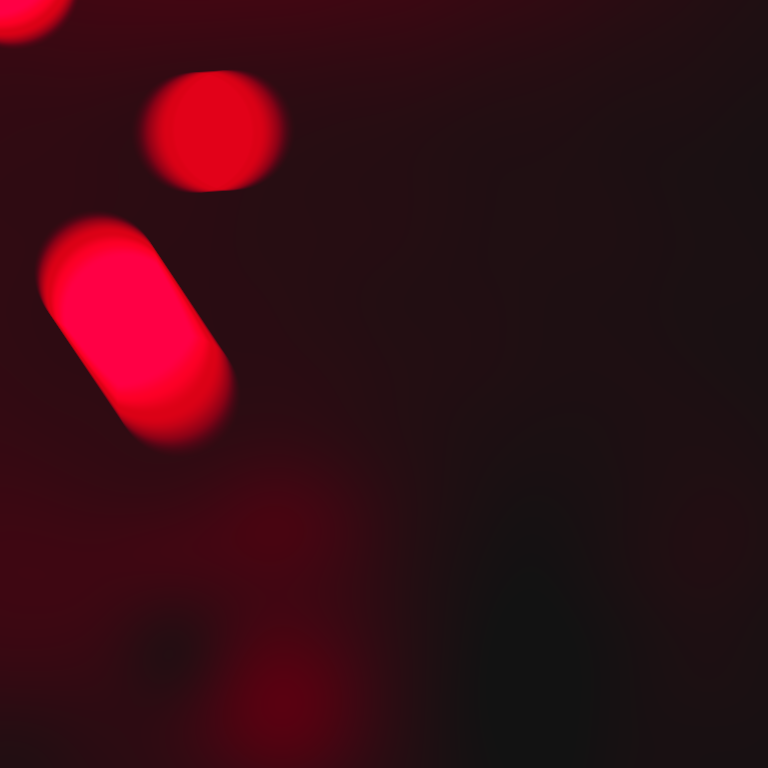
Reproduce this background procedurally as a Shadertoy shader.

```glsl
// Out-of-focus red lights on a dark wine and charcoal backdrop.
// Each light is a disc smeared along a short path, shaded by its exposure time;
// the backdrop is a slanted gradient plus broad Gaussian glows and faint noise.

const vec3 CHARCOAL = vec3(0.072, 0.070, 0.070);
const vec3 WINE     = vec3(0.360, 0.000, 0.068);
const vec3 MAROON   = vec3(0.400, 0.010, 0.090);
const vec3 SCARLET  = vec3(0.860, 0.005, 0.085);
const vec3 CRIMSON  = vec3(0.990, 0.000, 0.150);
const vec3 ROSE     = vec3(1.000, 0.000, 0.270);

const float EDGE_SOFTNESS = 0.003;
const float MOTTLE_SCALE  = 7.0;
const float MOTTLE_AMOUNT = 0.035;

// Backdrop glows: centre.xy, spread.xy; negative strengths darken
const int GLOW_COUNT = 10;
const vec4 GLOWS[GLOW_COUNT] = vec4[GLOW_COUNT](
    vec4(0.38, 1.04, 0.50, 0.13),
    vec4(0.04, 0.23, 0.16, 0.19),
    vec4(0.37, 0.32, 0.11, 0.09),
    vec4(0.22, 0.28, 0.09, 0.07),
    vec4(0.37, 0.08, 0.11, 0.11),
    vec4(0.40, 0.18, 0.20, 0.24),
    vec4(0.23, 0.15, 0.07, 0.07),
    vec4(0.00, 0.00, 0.13, 0.13),
    vec4(0.67, 0.12, 0.14, 0.28),
    vec4(0.93, 0.30, 0.15, 0.15));
const float STRENGTHS[GLOW_COUNT] = float[GLOW_COUNT](
    0.36, 0.24, 0.34, 0.16, 0.58, 0.14, -0.26, -0.22, -0.24, 0.10);

vec2 hashGradient(vec2 cell) {
    vec2 k = vec2(dot(cell, vec2(127.1, 311.7)), dot(cell, vec2(269.5, 183.3)));
    return 2.0 * fract(sin(k) * 43758.5) - 1.0;
}

float gradientNoise(vec2 p) {
    vec2 i = floor(p), f = fract(p);
    vec2 u = f * f * f * (f * (f * 6.0 - 15.0) + 10.0);
    vec2 e = vec2(0.0, 1.0);
    float a = dot(hashGradient(i), f);
    float b = dot(hashGradient(i + e.yx), f - e.yx);
    float c = dot(hashGradient(i + e.xy), f - e.xy);
    float d = dot(hashGradient(i + e.yy), f - e.yy);
    return mix(mix(a, b, u.x), mix(c, d, u.x), u.y);
}

vec3 backdrop(vec2 p) {
    float warmth = 0.39 - 0.30 * p.x + 0.03 * (p.y - 0.5);
    for (int i = 0; i < GLOW_COUNT; i++) {
        vec2 d = (p - GLOWS[i].xy) / GLOWS[i].zw;
        warmth += STRENGTHS[i] * exp(-dot(d, d));
    }
    warmth += MOTTLE_AMOUNT * gradientNoise(p * MOTTLE_SCALE);
    return mix(CHARCOAL, WINE, clamp(warmth, 0.0, 1.0));
}

vec3 lightRamp(float exposure) {
    vec3 c = mix(MAROON, SCARLET, smoothstep(0.10, 0.62, exposure));
    c = mix(c, CRIMSON, smoothstep(0.65, 0.95, exposure));
    return mix(c, ROSE, smoothstep(0.90, 1.30, exposure));
}

// Disc swept from a to b; gains scale the exposure at the two ends
vec3 addStreak(vec3 base, vec2 p, vec2 a, vec2 b, float radius, vec2 gains) {
    float span = length(b - a);
    vec2 axis = (b - a) / span;
    vec2 q = p - a;
    float along = dot(q, axis);
    float across = dot(q, vec2(-axis.y, axis.x));

    // Time the moving disc covers this point
    float halfChord = sqrt(max(radius * radius - across * across, 0.0));
    float covered = min(along + halfChord, span) - max(along - halfChord, 0.0);
    float exposure = max(covered, 0.0) / min(span, 2.0 * radius);
    exposure *= mix(gains.x, gains.y, smoothstep(0.0, 1.0, along / span));

    float dist = length(q - axis * clamp(along, 0.0, span)) - radius;
    float soft = max(EDGE_SOFTNESS, 1.0 / iResolution.y);
    float cover = smoothstep(soft, -soft, dist) * smoothstep(0.0, 0.32, exposure);
    return mix(base, lightRamp(exposure), cover);
}

void mainImage(out vec4 fragColor, in vec2 fragCoord) {
    vec2 p = fragCoord / iResolution.xy;
    vec3 color = backdrop(p);

    // Long diagonal streak, small oval, and the light cut by the corner
    color = addStreak(color, p, vec2(0.124, 0.647), vec2(0.234, 0.483), 0.081, vec2(2.8, 1.5));
    color = addStreak(color, p, vec2(0.248, 0.827), vec2(0.307, 0.831), 0.079, vec2(0.74, 0.74));
    color = addStreak(color, p, vec2(0.020, 1.020), vec2(-0.020, 1.080), 0.086, vec2(1.6, 1.6));

    fragColor = vec4(color, 1.0);
}
```
